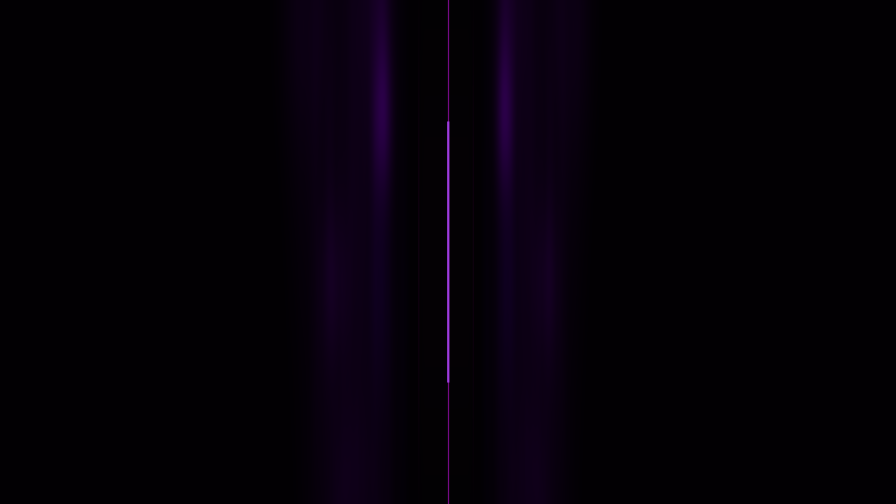
Write a Shadertoy shader that draws this background.

```glsl
const vec3 NIGHT = vec3(0.006, 0.001, 0.010);
const vec3 CORE_SHADE = vec3(0.010, 0.004, 0.006);
const vec3 CURTAIN = vec3(0.036, 0.0, 0.060);
const vec3 VIOLET = vec3(0.100, 0.0, 0.170);
const vec3 INDIGO = vec3(0.022, 0.0, 0.075);
const vec3 THIN_BEAM = vec3(0.46, 0.04, 0.52);
const vec3 BRIGHT_BEAM = vec3(0.62, 0.23, 0.88);
const float RIGHT_SCALE = 0.865;

float hash(vec2 p) {
    return fract(sin(dot(p, vec2(127.1, 311.7))) * 43758.5453);
}

float noise(vec2 p) {
    vec2 cell = floor(p);
    vec2 f = fract(p);
    f = f * f * (3.0 - 2.0 * f);
    float low = mix(hash(cell), hash(cell + vec2(1.0, 0.0)), f.x);
    float high = mix(hash(cell + vec2(0.0, 1.0)), hash(cell + vec2(1.0)), f.x);
    return mix(low, high, f.y);
}

// Vertical fibres: fine across, long in height
float fibres(vec2 p) {
    float sum = 0.0;
    float weight = 0.5;
    vec2 frequency = vec2(32.0, 1.6);
    for (int i = 0; i < 3; i++) {
        sum += weight * noise(p * frequency + float(i) * 17.3);
        frequency *= vec2(2.1, 1.5);
        weight *= 0.5;
    }
    return sum / 0.875;
}

// Soft elliptical light
float glow(vec2 p, vec2 center, vec2 radius) {
    vec2 q = (p - center) / radius;
    return exp(-dot(q, q));
}

// Share of a pixel-wide interval covered by a band
float coverage(float x, float center, float halfWidth, float pixel) {
    float right = min(x + 0.5 * pixel, center + halfWidth);
    float left = max(x - 0.5 * pixel, center - halfWidth);
    return clamp((right - left) / pixel, 0.0, 1.0);
}

vec3 curtain(vec2 p) {
    float outer = 1.0 - smoothstep(0.25, 0.36, p.x + 0.035 * (1.0 - p.y));
    float inner = smoothstep(0.075, 0.145, p.x);
    float strands = mix(0.55, 1.35, fibres(p));
    vec3 light = CURTAIN * outer * inner * strands;

    // Bright upper streak, then the lower and edge glows
    float streaks = glow(p, vec2(0.130, 0.77), vec2(0.020, 0.15));
    streaks += 0.35 * glow(p, vec2(0.140, 1.00), vec2(0.030, 0.18));
    streaks += 0.40 * glow(p, vec2(0.226, 0.45), vec2(0.026, 0.16));
    streaks += 0.20 * glow(p, vec2(0.285, 0.95), vec2(0.045, 0.25));
    streaks += 0.25 * glow(p, vec2(0.185, 0.04), vec2(0.035, 0.16));
    light += VIOLET * streaks * strands;
    light += INDIGO * 0.7 * glow(p, vec2(0.135, 0.42), vec2(0.022, 0.22)) * strands;
    light += INDIGO * 0.3 * glow(p, vec2(0.088, 0.40), vec2(0.010, 0.60)) * strands;
    return light;
}

void mainImage(out vec4 fragColor, in vec2 fragCoord) {
    float pixel = 1.0 / iResolution.y;
    vec2 p = vec2(fragCoord.x - 0.5 * iResolution.x, fragCoord.y) * pixel;

    // Fold the sides together; the right one is narrower
    float side = p.x < 0.0 ? 1.0 : RIGHT_SCALE;
    vec2 folded = vec2(abs(p.x) / side, p.y);

    vec3 color = NIGHT + curtain(folded);
    color += CORE_SHADE * (1.0 - smoothstep(0.045, 0.065, folded.x))
        * glow(p, vec2(0.0, 0.5), vec2(1.0, 0.45));

    // Faint hairline beside the core
    float hairline = coverage(folded.x, 0.058, 0.0012, pixel / side);
    color += vec3(0.055, 0.0, 0.050) * hairline * glow(p, vec2(0.0, 0.5), vec2(1.0, 0.35));

    // Central beam with its brighter middle part
    float thin = coverage(p.x, 0.001, 0.0012, pixel);
    float bright = coverage(p.x, 0.0005, 0.0022, pixel)
        * coverage(p.y, 0.5, 0.259, pixel);
    color = mix(color, THIN_BEAM, thin);
    color = mix(color, BRIGHT_BEAM, bright);

    fragColor = vec4(color, 1.0);
}
```
